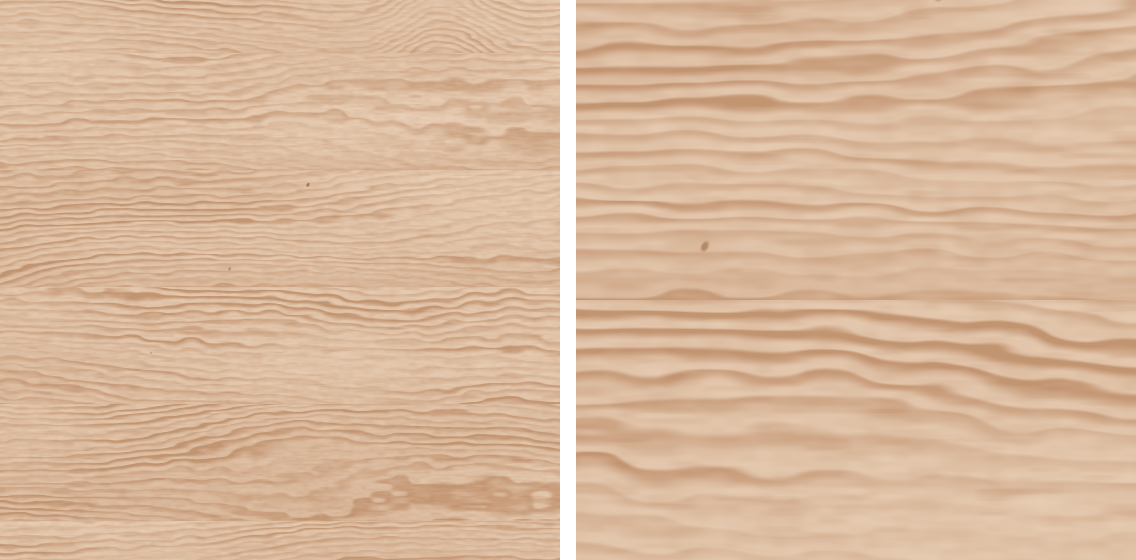
Left: the whole. Right: its middle third, enlarged.
This texture is drawn by a WebGL 2 fragment shader. Its source:

```glsl
#version 300 es
precision highp float;
// Pale oak boards laid in horizontal strips. Each strip has its own warped
// ring field, drawn as soft sawtooth lines, with stretched noise for fibres
// and pores, a slow drift in tone and a few tiny knots.
uniform vec2 u_resolution;
out vec4 fragColor;

float hash(vec2 p) {
  vec3 q = fract(vec3(p.xyx) * 0.1031);
  q += dot(q, q.yzx + 33.33);
  return fract((q.x + q.y) * q.z);
}

float noise(vec2 p) {
  vec2 cell = floor(p), f = fract(p);
  f = f * f * f * (f * (f * 6.0 - 15.0) + 10.0);
  return mix(mix(hash(cell), hash(cell + vec2(1, 0)), f.x),
             mix(hash(cell + vec2(0, 1)), hash(cell + vec2(1, 1)), f.x), f.y);
}

// Ring count across a board: low bends, small waves and ragged fibres.
float ringField(vec2 p, float board) {
  vec2 q = p + vec2(board * 7.3 + 40.0, board * 3.1 + 40.0);
  float rings = p.y * 70.0;
  rings += 8.0 * (noise(q * vec2(1.4, 4.5)) - 0.5);
  rings += 2.0 * (noise(q * vec2(4.0, 13.0)) - 0.5);
  rings += 0.65 * (noise(q * vec2(28.0, 85.0)) - 0.5);
  // Steep arch in the uppermost board
  float arch = (p.x - 0.79) / 0.1;
  return rings - step(3.5, board) * 6.0 * exp(-arch * arch);
}

void main() {
  vec2 p = gl_FragCoord.xy / u_resolution;

  // Boards of nearly equal height
  float across = (p.y - 0.07) / 0.209;
  float board = floor(across);
  float local = across - board;
  vec2 q = p + vec2(board * 5.7 + 60.0, 20.0);

  // Growth rings: slow darkening, then a quicker return to pale wood
  float rings = ringField(p, board);
  float phase = fract(rings);
  float edge = clamp(fwidth(rings), 0.2, 0.45);
  float line = smoothstep(0.2, 0.8, phase) * (1.0 - smoothstep(1.0 - edge, 1.0, phase));
  float strength = 0.3 + 0.7 * hash(vec2(floor(rings) + 200.0, board + 9.0));
  strength *= 0.35 + 1.1 * noise(q * vec2(3.5, 11.0));

  // Fibres, pores and broad drift
  float fibre = noise(q * vec2(50.0, 310.0)) - 0.5;
  float fleck = noise(q * vec2(110.0, 190.0) + 17.0) - 0.5;
  float pore = smoothstep(0.72, 0.95, noise(q * vec2(32.0, 230.0) + 71.0));
  float drift = noise(q * vec2(1.8, 9.0) + 5.0) - 0.5;

  float tone = 0.81 + 0.36 * drift + 0.2 * (local - 0.5);
  tone += 0.1 * (hash(vec2(board + 31.0, 4.0)) - 0.5);
  tone += 0.25 * fibre + 0.14 * fleck - 0.16 * pore;
  tone -= 0.9 * line * strength;

  // Faint joints between boards
  float joint = min(local, 1.0 - local) * 0.209;
  tone -= 0.22 * (1.0 - smoothstep(0.0005, 0.003, joint)) * noise(q * vec2(6.0, 1.0));

  vec3 color = mix(vec3(0.79, 0.625, 0.495), vec3(0.9, 0.795, 0.695), clamp(tone, -0.25, 1.1));

  // Tiny knots
  for (int i = 0; i < 3; i++) {
    float k = float(i);
    vec2 center = vec2(0.55 - 0.14 * k, 0.67 - 0.15 * k);
    vec2 d = p - center;
    d.x -= 0.3 * d.y;
    float radius = 0.0048 - 0.001 * k;
    float knot = 1.0 - smoothstep(0.3, 1.0, length(d * vec2(1.2, 0.9)) / radius);
    color = mix(color, vec3(0.6, 0.41, 0.27), knot * (0.8 - 0.2 * k));
  }
  fragColor = vec4(color, 1.0);
}
```
